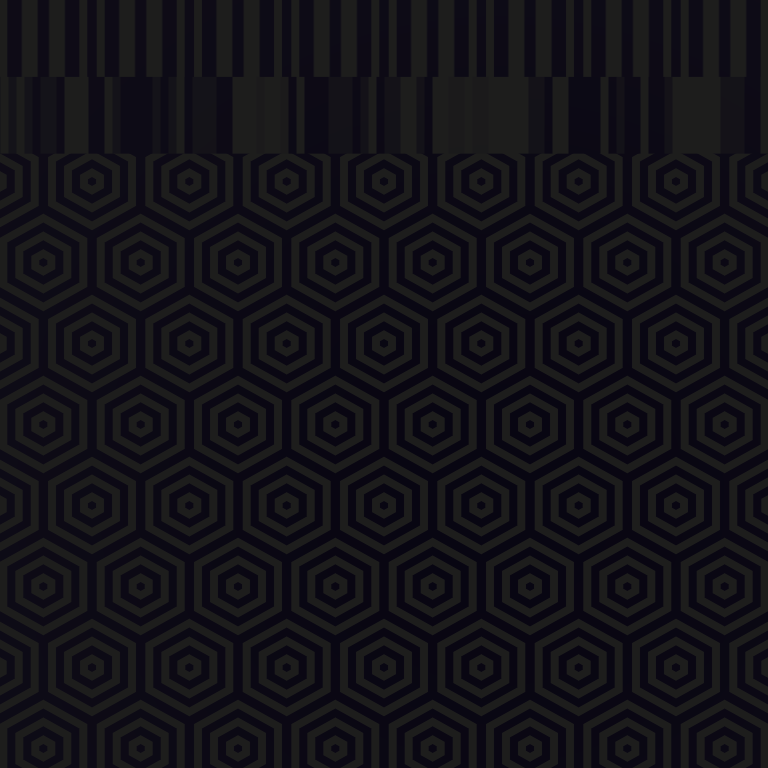
Write a Shadertoy shader that draws this pattern.

```glsl
// Concentric hexagons on a staggered lattice, charcoal rings on near-black violet.
// Rings are bands of hexagonal distance; above them lie two strips of vertical bars:
// one holds a single row of the lattice, the other has hashed columns of mixed tone.

#define CELL_WIDTH 0.12673
#define ROW_SQUASH 0.961
#define RING_PERIOD 0.02083
#define LATTICE_ANCHOR vec2(0.5, 0.7637)
#define HELD_ROW 0.894
#define MIXED_STRIP_BASE 0.8
#define BAR_STRIP_BASE 0.9
#define COLUMNS 96.0
#define RING_COLOR vec3(0.112, 0.112, 0.110)
#define GROUND_COLOR vec3(0.033, 0.023, 0.070)
#define GROUND_LIFT vec3(0.020, 0.020, 0.016)

float hash(float n) {
    return fract(sin(n * 127.1 + 3.7) * 4358.5);
}

// Offset from the centre of the nearest pointy-topped hexagon
vec2 hexOffset(vec2 p) {
    vec2 period = CELL_WIDTH * vec2(1.0, sqrt(3.0));
    vec2 a = mod(p + 0.5 * period, period) - 0.5 * period;
    vec2 b = mod(p, period) - 0.5 * period;
    return dot(a, a) < dot(b, b) ? a : b;
}

float hexDistance(vec2 p) {
    p = abs(p);
    return max(p.x, dot(p, vec2(0.5, 0.5 * sqrt(3.0))));
}

// Ring coverage: 0 on the ground, 1 on a ring
float rings(vec2 uv, float pixel) {
    vec2 p = (uv - LATTICE_ANCHOR) / vec2(1.0, ROW_SQUASH);
    float d = hexDistance(hexOffset(p));
    float fromGround = abs(fract(d / RING_PERIOD + 0.5) - 0.5) * RING_PERIOD;
    float edge = 0.25 * RING_PERIOD;
    return smoothstep(edge - 0.6 * pixel, edge + 0.6 * pixel, fromGround);
}

// Broad pale runs broken by clusters of narrow bars
float columnTone(float column) {
    float run = floor((column + 0.5) / 6.0);
    float bar = hash(column);
    float narrow = bar < 0.42 ? 0.0 : (bar < 0.62 ? 0.45 : 1.0);
    float broad = 0.88 + 0.12 * step(0.5, bar);
    return hash(run + 41.0) > 0.62 ? broad : narrow;
}

float mixedColumns(float x, float pixel) {
    float scaled = x * COLUMNS;
    float column = floor(scaled);
    float blend = smoothstep(0.0, pixel * COLUMNS, scaled - column);
    return mix(columnTone(column - 1.0), columnTone(column), blend);
}

void mainImage(out vec4 fragColor, in vec2 fragCoord) {
    vec2 uv = fragCoord / iResolution.xy;
    float pixel = 1.0 / min(iResolution.x, iResolution.y);

    // Lattice below, then the two strips
    float tone = rings(uv, pixel);
    float mixedMask = smoothstep(-0.5 * pixel, 0.5 * pixel, uv.y - MIXED_STRIP_BASE);
    float barMask = smoothstep(-0.5 * pixel, 0.5 * pixel, uv.y - BAR_STRIP_BASE);
    tone = mix(tone, mixedColumns(uv.x, pixel), mixedMask);
    tone = mix(tone, rings(vec2(uv.x, HELD_ROW), pixel), barMask);

    // The ground pales slightly away from the lower right
    float lift = smoothstep(0.1, 0.75, length(uv - vec2(0.65, 0.35)));
    vec3 ground = GROUND_COLOR + GROUND_LIFT * lift;
    fragColor = vec4(mix(ground, RING_COLOR, tone), 1.0);
}
```
